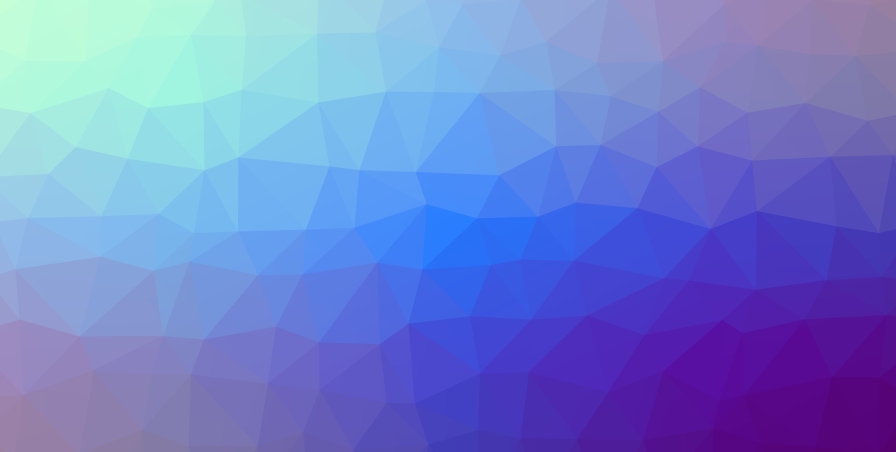
Reproduce this background procedurally as a WebGL 1 fragment shader.

```glsl
precision highp float;
// Low-poly backdrop: a jittered grid of vertices is split into triangles, and
// each facet takes one flat colour from its centroid. The colour averages one
// palette read along x and along y: mint, aqua, blue, violet, dark purple.

uniform vec2 u_resolution;

const vec2 GRID = vec2(16.0, 8.0);
const vec2 OFFSET = vec2(0.6, 0.15);
const vec3 POWER = vec3(2.2, 1.0, 1.1);

vec2 hash2(vec2 p) {
  vec2 q = vec2(dot(p, vec2(127.1, 311.7)), dot(p, vec2(269.5, 183.3)));
  return fract(sin(q) * 43758.5453);
}

vec2 vertex(vec2 cell) {
  return cell + OFFSET + vec2(0.72, 0.62) * (hash2(cell) - 0.5);
}

float ramp(float a, float b, float t) {
  return clamp((t - a) / (b - a), 0.0, 1.0);
}

// Colour stops blended in a power space that keeps the mixes light
vec3 palette(float t) {
  vec3 mint = pow(vec3(0.78, 1.0, 0.84), POWER);
  vec3 aqua = pow(vec3(0.62, 0.96, 0.88), POWER);
  vec3 blue = pow(vec3(0.12, 0.48, 1.0), POWER);
  vec3 violet = pow(vec3(0.35, 0.05, 0.63), POWER);
  vec3 purple = pow(vec3(0.33, 0.0, 0.41), POWER);
  vec3 c = mix(mint, aqua, ramp(0.0, 0.2, t));
  c = mix(c, blue, ramp(0.2, 0.51, t));
  c = mix(c, violet, ramp(0.51, 0.8, t));
  return mix(c, purple, ramp(0.8, 1.0, t));
}

// Average of the palette along both axes
vec3 field(vec2 uv) {
  return pow(0.5 * (palette(uv.x) + palette(1.0 - uv.y)), 1.0 / POWER);
}

// Signed distance to the line ab, positive on its left
float side(vec2 p, vec2 a, vec2 b) {
  vec2 e = normalize(b - a);
  vec2 d = p - a;
  return e.x * d.y - e.y * d.x;
}

// Facet colour in rgb, premultiplied by its soft coverage in a
vec4 facet(vec2 p, vec2 a, vec2 b, vec2 c, float pixel) {
  float inside = min(side(p, a, b), min(side(p, b, c), side(p, c, a)));
  float cover = clamp(inside / pixel + 0.5, 0.0, 1.0);
  vec2 centroid = (a + b + c) / 3.0;
  return vec4(field(mix(centroid, p, 0.1) / GRID), 1.0) * cover;
}

void main() {
  vec2 uv = gl_FragCoord.xy / u_resolution;
  vec2 p = uv * GRID;
  float pixel = GRID.y / u_resolution.y;
  vec2 home = floor(p - OFFSET);

  // A trace of the smooth field fills any gap between facets
  vec4 sum = vec4(field(uv), 1.0) * 0.001;

  for (int j = -1; j <= 1; j++) {
    for (int i = -1; i <= 1; i++) {
      vec2 cell = home + vec2(float(i), float(j));
      vec2 a = vertex(cell);
      vec2 b = vertex(cell + vec2(1.0, 0.0));
      vec2 c = vertex(cell + vec2(1.0, 1.0));
      vec2 d = vertex(cell + vec2(0.0, 1.0));

      // Cut each quad along its shorter diagonal
      if (distance(a, c) < distance(b, d)) {
        sum += facet(p, a, b, c, pixel) + facet(p, a, c, d, pixel);
      } else {
        sum += facet(p, a, b, d, pixel) + facet(p, b, c, d, pixel);
      }
    }
  }

  gl_FragColor = vec4(sum.rgb / sum.a, 1.0);
}
```
